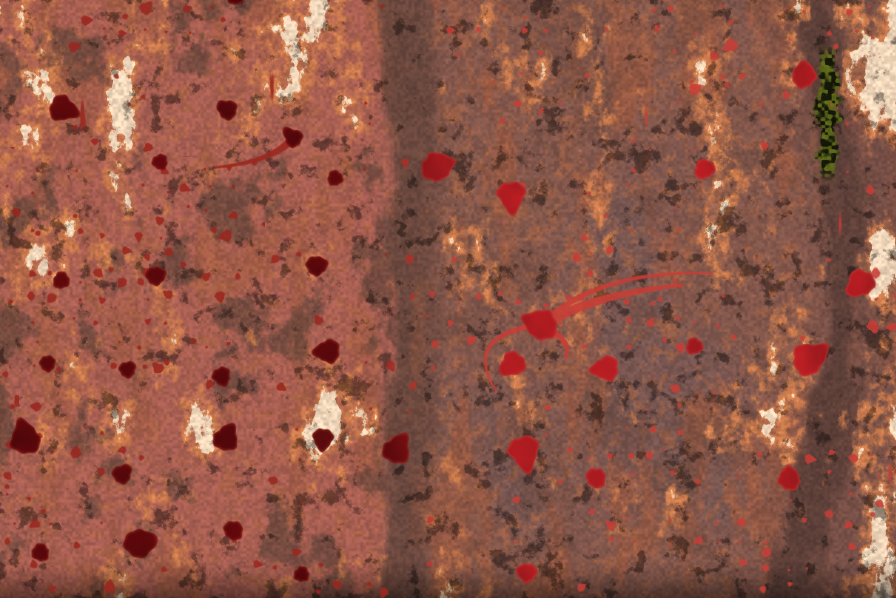
A Shadertoy shader for this texture:

```glsl
// Weathered rusty sheet metal with a dark vertical seam, flaking cream paint
// and spatters of red. Rust and flakes are layered fbm noise; the drops are
// distorted circles scattered in hashed grid cells, the long tails are curves.

float hash(vec2 p) {
    vec3 q = fract(p.xyx * vec3(.1031, .1030, .0973));
    q += dot(q, q.yzx + 33.33);
    return fract((q.x + q.y) * q.z);
}

float noise(vec2 p) {
    vec2 i = floor(p), f = fract(p);
    f = f * f * (3. - 2. * f);
    return mix(mix(hash(i), hash(i + vec2(1, 0)), f.x),
               mix(hash(i + vec2(0, 1)), hash(i + 1.), f.x), f.y);
}

float fbm(vec2 p) {
    float sum = 0., amp = .5;
    for (int i = 0; i < 6; i++) {
        sum += amp * noise(p);
        p = mat2(1.6, 1.2, -1.2, 1.6) * p + 17.3;
        amp *= .55;
    }
    return sum / 1.08;
}

// Distance to a wobbly drop that narrows towards one side
float dropShape(vec2 q, float r, float seed, float taper) {
    float turn = seed * 6.283;
    q = mat2(cos(turn), sin(turn), -sin(turn), cos(turn)) * q;
    float a = atan(q.y, q.x);
    q.x *= 1. + taper * smoothstep(-.2, 1.4, q.y / r);
    q.y *= 1. - .35 * taper * step(0., q.y);
    return length(q) - r * (1. + .07 * sin(3. * a + turn * 5.) + .04 * sin(7. * a + turn * 9.));
}

// One drop per grid cell, kept inside its cell; density is the chance of a drop
float scatter(vec2 p, float cell, vec2 radii, float density, float salt) {
    vec2 id = floor(p / cell) + salt;
    vec2 jitter = vec2(hash(id + 3.1), hash(id + 8.7)) - .5;
    float h = hash(id + 21.4);
    float r = mix(radii.x, radii.y, h * h);
    float d = dropShape((fract(p / cell) - .5 - .5 * jitter) * cell, r, hash(id + 5.9), .8 * h);
    return hash(id) < density ? d : 1.;
}

// Distance to a tapering quadratic curve
float tail(vec2 p, vec2 a, vec2 b, vec2 c, float width) {
    float d = 1.;
    vec2 from = a;
    for (int i = 1; i <= 14; i++) {
        float t = float(i) / 14.;
        vec2 to = mix(mix(a, b, t), mix(b, c, t), t), s = to - from;
        float k = clamp(dot(p - from, s) / dot(s, s), 0., 1.);
        d = min(d, length(p - from - s * k) - width * mix(1., .3, t));
        from = to;
    }
    return d;
}

vec3 rustyMetal(vec2 p) {
    float broad = fbm(p * vec2(5., 3.5) + 2.);
    float blotch = fbm(p * vec2(13., 11.) + 31.);
    float streak = fbm(p * vec2(26., 7.) + 57.);
    float fine = fbm(p * 65.);
    float x = p.x + .07 * (streak - .5);

    // Pink panel on the left, mauve brown panel on the right
    float left = 1. - smoothstep(.62, .68, x);
    vec3 col = mix(vec3(.52, .345, .30), vec3(.665, .375, .325), left);
    col = mix(col, vec3(.46, .34, .33), (1. - left) * smoothstep(.45, .65, broad) * .7);
    col = mix(col, vec3(.62, .35, .25), smoothstep(.5, .72, streak) * .65);
    col = mix(col, vec3(.63, .37, .24), smoothstep(.54, .7, fine) * .55);

    // Grey brown stains and the upright seam
    float stain = smoothstep(.57, .68, blotch) * mix(.35, .75, left);
    col = mix(col, vec3(.40, .27, .23), stain);
    float seam = smoothstep(.635, .66, x) * (1. - smoothstep(.69, .75, x));
    col = mix(col, vec3(.39, .265, .23), seam * .8);

    // Curved dark fold near the right border
    float fold = x - 1.41 + .28 * (p.y - .58) * (p.y - .58);
    float border = smoothstep(-.1, .02, fold);
    col = mix(col, vec3(.45, .30, .27), border * .7);
    float crease = 1. - smoothstep(.018, .045, abs(fold));
    col = mix(col, vec3(.34, .235, .21), crease * .8);

    // Orange bloom with cream flakes at its heart
    float corner = smoothstep(1.36, 1.42, x) * smoothstep(.74, .84, p.y);
    float beside = exp(-pow((x - .57) / .06, 2.)) + .7 * exp(-pow((x - .08) / .05, 2.));
    float flake = fbm(p * vec2(15., 7.) + 83.) * .8 + fine * .2;
    flake += .2 * corner + .07 * border * (1. - crease) + .055 * beside * left
           + .03 * left * (1. - smoothstep(.25, .5, p.y)) - .04 * (1. - left) * (1. - border);
    flake -= .08 * seam + .05 * crease;
    col = mix(col, vec3(.81, .49, .30), smoothstep(.54, .68, flake) * (.45 + .55 * smoothstep(.4, .6, fine)));
    col = mix(col, vec3(.93, .83, .72), smoothstep(.675, .715, flake));

    // Moss in the upper part of the fold
    float moss = abs(p.x - 1.383 - .02 * (streak - .5)) + .03 * (fine - .5);
    moss = (1. - smoothstep(.012, .02, moss)) * smoothstep(.69, .72, p.y) * (1. - smoothstep(.9, .93, p.y));
    col = mix(col, mix(vec3(.08, .09, .03), vec3(.36, .40, .10), smoothstep(.35, .7, noise(p * 170.))), moss);

    // Pitting, grain and the shaded lower edge
    col *= 1. - .4 * smoothstep(.6, .75, fbm(p * 42. + 11.));
    col *= .82 + .22 * noise(p * 210.) + .14 * fine;
    return col * mix(.45, 1., smoothstep(-.03, .07, p.y));
}

void mainImage(out vec4 fragColor, in vec2 fragCoord) {
    vec2 p = fragCoord / iResolution.y;
    float soft = 1.2 / iResolution.y;
    float right = smoothstep(.62, .76, p.x);
    vec3 col = rustyMetal(p);

    // Fine spatter gathered in clusters, with a few upright drips
    float cluster = smoothstep(.35, .7, noise(p * 6. + 4.));
    float spatter = scatter(p, .037, vec2(.002, .008), .1 + .4 * cluster, 40.);
    spatter = min(spatter, scatter(p + .013, .06, vec2(.004, .012), .28 * cluster, 90.));
    spatter = min(spatter, scatter(p * vec2(1., .16), .08, vec2(.002, .004), .1, 150.));
    vec3 thinRed = mix(vec3(.60, .15, .12), vec3(.78, .24, .21), right);
    col = mix(col, thinRed, .88 * smoothstep(soft, -soft, spatter));

    // Long tails flung from the central splash
    vec2 splash = vec2(.905, .457);
    float tails = tail(p, splash, vec2(1., .55), vec2(1.19, .543), .006);
    tails = min(tails, tail(p, splash, vec2(1., .51), vec2(1.14, .523), .01));
    tails = min(tails, tail(p, splash, vec2(.77, .44), vec2(.83, .345), .005));
    tails = min(tails, tail(p, splash, vec2(.96, .43), vec2(.945, .4), .007));
    tails = min(tails, tail(p, vec2(.49, .77), vec2(.46, .73), vec2(.36, .72), .007));
    col = mix(col, thinRed, .9 * smoothstep(soft, -soft, tails));

    // Heavy drops, nearly black on the left and crimson on the right
    float heavy = scatter(p, .155, vec2(.013, .028), mix(.75, .3, right), 7.);
    heavy = min(heavy, dropShape(p - splash, .027, .82, .8));
    heavy = min(heavy, dropShape(p - vec2(.49, .77), .016, .88, .8));
    vec3 thickRed = mix(vec3(.34, .02, .035), vec3(.67, .10, .12), right);
    thickRed *= .88 + .24 * noise(p * 30.);
    thickRed = mix(thickRed, thinRed, .45 * smoothstep(-.006, 0., heavy));
    col = mix(col, thickRed, .97 * smoothstep(soft, -soft, heavy));

    fragColor = vec4(col, 1.);
}
```
